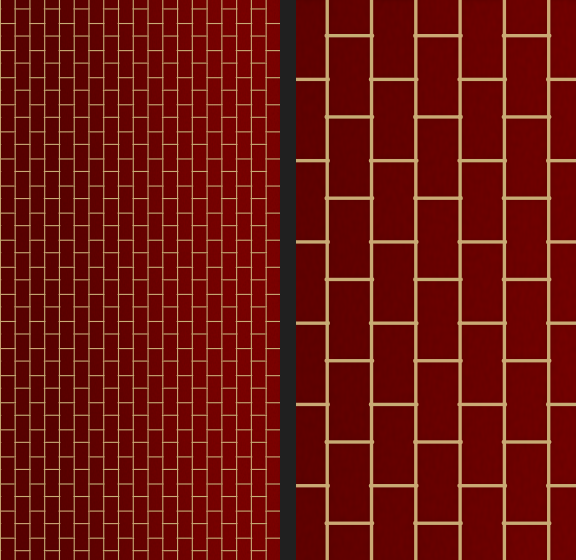
Left, the full canvas; right, a detail of the centre.
This pattern is drawn by a Shadertoy shader. Its source:

```glsl
// Dark red upright tiles in staggered columns with thin pale gold joints.
#define TILE vec2(0.05273, 0.09674)   // tile pitch, in canvas widths
#define ORIGIN vec2(0.0014, 0.0840)   // first joint, from the top left
#define STAGGER 0.462                 // shift of odd columns, in tiles
#define LINE_HALF 0.0020              // half width of a joint
#define KNOT_RADIUS 0.0032            // small swelling where joints meet
#define RED_DARK vec3(0.345, 0.004, 0.0)
#define RED_LIGHT vec3(0.470, 0.002, 0.0)
#define GOLD vec3(0.79, 0.665, 0.455)
#define GRAIN 0.05
#define TILE_VARIATION 0.025

float hash(vec2 p) {
    vec3 q = fract(vec3(p.xyx) * 0.1031);
    q += dot(q, q.yzx + 33.33);
    return fract((q.x + q.y) * q.z);
}

vec2 gradientAt(vec2 cell) {
    float angle = 6.2832 * hash(cell);
    return vec2(cos(angle), sin(angle));
}

float gradientNoise(vec2 p) {
    vec2 i = floor(p), f = fract(p);
    vec2 u = f * f * f * (f * (f * 6.0 - 15.0) + 10.0);
    vec2 e = vec2(0.0, 1.0);
    float low = mix(dot(gradientAt(i), f),
                    dot(gradientAt(i + e.yx), f - e.yx), u.x);
    float high = mix(dot(gradientAt(i + e), f - e),
                     dot(gradientAt(i + e.yy), f - e.yy), u.x);
    return mix(low, high, u.y);
}

// Distance from a repeated joint, in tiles
float jointDistance(float t) {
    return abs(fract(t + 0.5) - 0.5);
}

float coverage(float dist, float pixel) {
    return clamp(0.5 - dist / pixel, 0.0, 1.0);
}

void mainImage(out vec4 fragColor, in vec2 fragCoord) {
    float pixel = 1.0 / iResolution.x;
    vec2 p = vec2(fragCoord.x, iResolution.y - fragCoord.y) * pixel;

    // Staggered grid
    vec2 grid = (p - ORIGIN) / TILE;
    float column = floor(grid.x);
    float odd = mod(column, 2.0);
    float row = grid.y - STAGGER * odd;
    float otherRow = grid.y - STAGGER * (1.0 - odd);

    // Joints, with a knot at every meeting point
    float dx = jointDistance(grid.x) * TILE.x;
    float dy = jointDistance(row) * TILE.y;
    float dyOther = jointDistance(otherRow) * TILE.y;
    float line = min(dx, dy) - LINE_HALF;
    float knot = length(vec2(dx, min(dy, dyOther))) - KNOT_RADIUS;
    float joint = coverage(min(line, knot), pixel);

    // Red ground, lighter to the right, with upright grain
    vec3 red = mix(RED_DARK, RED_LIGHT, smoothstep(0.12, 0.92, p.x));
    float grain = gradientNoise(p * vec2(230.0, 90.0))
                + 0.6 * gradientNoise(p * vec2(110.0, 140.0) + 37.0);
    float tone = hash(vec2(column, floor(row)) + 50.0) - 0.5;
    red *= 1.0 + GRAIN * grain + TILE_VARIATION * tone;

    // Soft shade beside the joints
    red *= 1.0 - 0.08 * exp(-max(line, 0.0) / 0.003);

    // Gold shifts gently between warm and greenish
    float tint = gradientNoise(vec2(column * 0.37, row * 0.8) + 9.0);
    vec3 gold = GOLD + vec3(0.03, -0.03, 0.0) * tint;

    fragColor = vec4(mix(red, gold, joint), 1.0);
}
```
